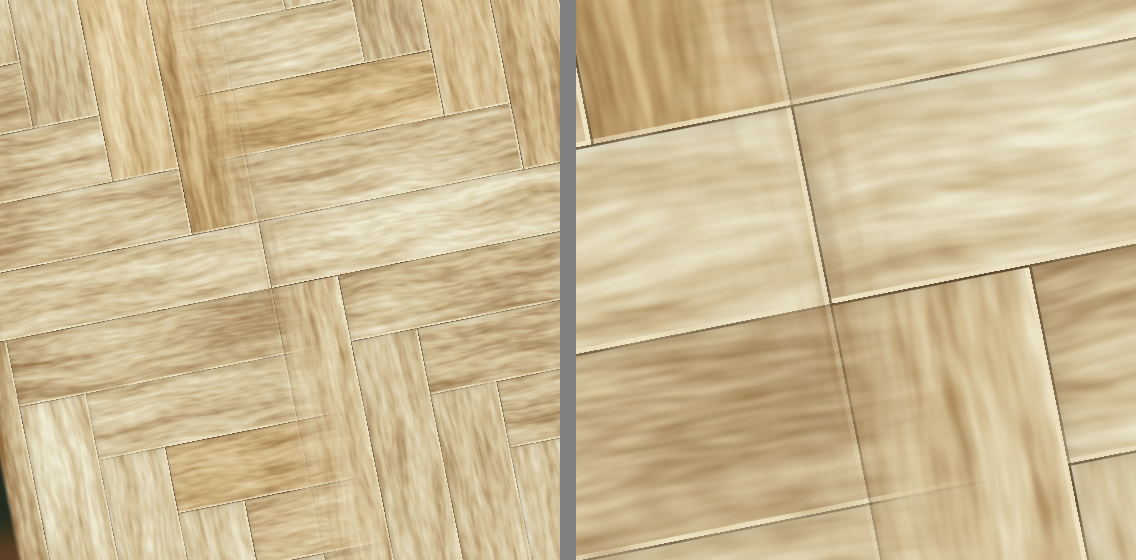
Left, the full canvas; right, a detail of the centre.
Write a Shadertoy shader that draws this texture.

```glsl
// Tilted herringbone parquet of pale oak: planks one unit wide, five long.
// Two copies of the layout, five units apart, cross-fade along a slanted seam.
// Gradient noise stretched along each plank gives streaks, pores and ripples.

const float PLANK_WIDTH = 0.1207;
const float PLANK_LENGTH = 5.0;
const float TILT = 0.195;
const vec2 LAYOUT_ORIGIN = vec2(0.4844, 0.4857);

const vec3 OAK_DARK = vec3(0.63, 0.50, 0.33);
const vec3 OAK_MID = vec3(0.82, 0.745, 0.585);
const vec3 OAK_LIGHT = vec3(0.93, 0.91, 0.81);
const vec3 JOINT_LIGHT = vec3(0.94, 0.90, 0.77);
const vec3 JOINT_DARK = vec3(0.38, 0.30, 0.20);

vec2 hash2(vec2 p) {
    vec3 q = fract(p.xyx * vec3(0.1031, 0.1030, 0.0973));
    q += dot(q, q.yzx + 33.33);
    return fract((q.xx + q.yz) * q.zy);
}

float cornerSlope(vec2 cell, vec2 offset) {
    float angle = 6.2832 * hash2(cell).x;
    return dot(vec2(cos(angle), sin(angle)), offset);
}

float gradientNoise(vec2 p) {
    vec2 i = floor(p), f = fract(p);
    vec2 u = f * f * f * (f * (f * 6.0 - 15.0) + 10.0);
    vec2 e = vec2(1.0, 0.0);
    return mix(mix(cornerSlope(i, f), cornerSlope(i + e, f - e), u.x),
               mix(cornerSlope(i + e.yx, f - e.yx), cornerSlope(i + 1.0, f - 1.0), u.x), u.y);
}

float stripe(float dist, float width, float aa) {
    return 1.0 - smoothstep(width - aa, width + aa, dist);
}

float spot(vec2 p, vec2 centre, vec2 size) {
    vec2 d = (p - centre) / size;
    return exp(-dot(d, d));
}

vec3 oakRamp(float t) {
    vec3 c = mix(OAK_DARK, OAK_MID, clamp(2.0 * t, -0.35, 1.0));
    return mix(c, OAK_LIGHT, clamp(2.0 * t - 1.0, 0.0, 1.0));
}

// plank.x runs along the board, plank.y across it
float grainTone(vec2 plank, vec2 seed) {
    vec2 q = plank + seed;
    q.y += 0.10 * gradientNoise(q * vec2(0.8, 1.5));
    float streaks = gradientNoise(q * vec2(0.45, 4.5));
    float fibres = gradientNoise(q * vec2(1.3, 13.0) + 7.0);
    float pores = gradientNoise(q * vec2(4.0, 25.0) + 19.0);
    float ripples = gradientNoise(vec2(q.x * 5.0 + q.y * 3.0, q.y * 11.0) + 31.0);
    return 0.50 * streaks + 0.32 * fibres + 0.20 * pores + 0.16 * ripples;
}

vec3 herringbone(vec2 grid, float layer, float shade, float aa) {
    vec2 cell = floor(grid), f = fract(grid);

    // Position in the diagonal cycle picks the board direction
    float cycle = floor(mod(-cell.x - cell.y - 0.5, 2.0 * PLANK_LENGTH));
    bool level = cycle < PLANK_LENGTH;
    float stepAlong = level ? PLANK_LENGTH - 1.0 - cycle : cycle - PLANK_LENGTH;
    vec2 plank = level ? vec2(stepAlong + f.x, f.y)
                       : vec2(stepAlong + 1.0 - f.y, 1.0 - f.x);
    vec2 id = level ? cell - vec2(stepAlong, 0.0) : cell + vec2(41.0, stepAlong);
    vec2 random = hash2(id + 60.0 + 23.0 * layer);

    // Wood
    float tone = 0.53 + 0.30 * (random.x - 0.5) + shade;
    tone += grainTone(plank, 20.0 + floor(random * 90.0));
    vec3 color = oakRamp(tone);
    color *= mix(vec3(1.0), vec3(1.0, 0.95, 0.87), smoothstep(0.75, 1.0, random.y));

    // Bevels: pale on the lower and right sides, dark on the others
    float wear = gradientNoise(plank * vec2(3.0, 1.0) + random * 50.0);
    float paleEdge = min(plank.y, PLANK_LENGTH - plank.x);
    float darkEdge = min(1.0 - plank.y, plank.x);
    float paleAmount = clamp(0.72 + 0.6 * wear, 0.0, 1.0);
    float darkAmount = clamp(0.30 + 0.5 * random.y + 0.7 * wear, 0.0, 1.0);
    color *= 1.0 - 0.10 * exp(-darkEdge * 22.0);
    color = mix(color, JOINT_LIGHT, paleAmount * stripe(paleEdge, 0.024, aa));
    return mix(color, JOINT_DARK, darkAmount * stripe(darkEdge, 0.012, aa));
}

void mainImage(out vec4 fragColor, in vec2 fragCoord) {
    vec2 p = fragCoord / iResolution.xy;
    float c = cos(TILT), s = sin(TILT);
    vec2 d = (p - LAYOUT_ORIGIN) / PLANK_WIDTH;
    vec2 grid = vec2(c * d.x + s * d.y, c * d.y - s * d.x);
    float aa = 0.7 / (PLANK_WIDTH * iResolution.y);

    // Broad light and stains over the floor
    float shade = 0.14 * spot(p, vec2(0.80, 0.60), vec2(0.30, 0.08))
                + 0.12 * spot(p, vec2(0.22, 0.85), vec2(0.08, 0.25))
                - 0.24 * spot(p, vec2(0.00, 0.58), vec2(0.06, 0.25))
                - 0.14 * spot(p, vec2(0.49, 0.35), vec2(0.04, 0.28))
                - 0.26 * spot(p, vec2(1.00, 0.86), vec2(0.10, 0.18))
                - 0.28 * spot(p, vec2(0.97, 0.27), vec2(0.08, 0.05))
                - 0.32 * (1.0 - smoothstep(-4.2, -3.95, grid.x));

    // Cross-fade the two copies
    float seam = smoothstep(-0.7, 0.7, grid.x + 0.1 * grid.y);
    vec3 left = herringbone(grid, 0.0, shade, aa);
    vec3 right = herringbone(grid - vec2(PLANK_LENGTH, 0.0), 1.0, shade, aa);
    vec3 color = mix(left, right, seam);

    // Dark gap past the floor's left border
    vec3 gap = mix(vec3(0.36, 0.25, 0.14), vec3(0.14, 0.17, 0.12), smoothstep(0.0, 0.09, p.y));
    color = mix(color, gap, 1.0 - smoothstep(-4.47, -4.38, grid.x));
    fragColor = vec4(clamp(color, 0.0, 1.0), 1.0);
}
```
